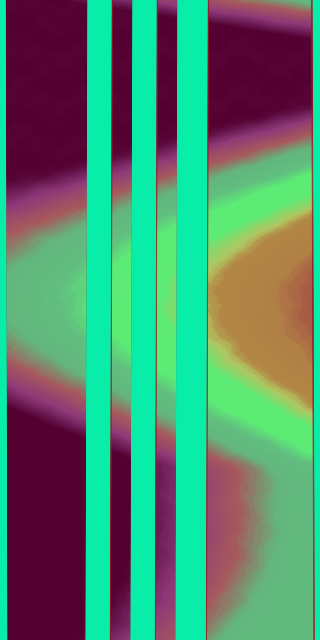
Reproduce this background procedurally as a Shadertoy shader.

```glsl
const vec3 TEAL = vec3(0.03, 0.93, 0.66);
const vec3 RIM = vec3(0.58, 0.10, 0.14);
const int STOPS = 12;

// Colour ramp: rgb is the colour, w is the level where it is reached
const vec4 RAMP[STOPS] = vec4[STOPS](
    vec4(0.33, 0.00, 0.19, 0.00), vec4(0.42, 0.11, 0.33, 0.07),
    vec4(0.56, 0.22, 0.47, 0.15), vec4(0.65, 0.35, 0.36, 0.29),
    vec4(0.39, 0.71, 0.49, 0.40), vec4(0.38, 0.75, 0.50, 0.52),
    vec4(0.36, 0.92, 0.46, 0.59), vec4(0.37, 0.92, 0.46, 0.71),
    vec4(0.70, 0.77, 0.38, 0.78), vec4(0.70, 0.53, 0.27, 0.82),
    vec4(0.69, 0.50, 0.27, 0.93), vec4(0.65, 0.34, 0.27, 1.00));

vec3 ramp(float level) {
    vec3 color = RAMP[0].rgb;
    for (int i = 1; i < STOPS; i++) {
        float blend = clamp((level - RAMP[i - 1].w) / (RAMP[i].w - RAMP[i - 1].w), 0.0, 1.0);
        color = mix(color, RAMP[i].rgb, blend);
    }
    return color;
}

float smoothMax(float a, float b, float k) {
    float h = max(k - abs(a - b), 0.0) / k;
    return max(a, b) + 0.25 * k * h * h;
}

// Layered sines that roughen the contours
float ripple(vec2 p) {
    float sum = 0.0;
    float amplitude = 0.5;
    float frequency = 45.0;
    for (int i = 0; i < 4; i++) {
        float bend = 1.5 * sin(p.x * frequency * 0.6 + float(i));
        sum += amplitude * sin(p.y * frequency * 2.0 + bend);
        frequency *= 1.9;
        amplitude *= 0.6;
    }
    return sum;
}

// Heat level; p.x runs rightwards and p.y downwards
float heat(vec2 p) {
    // Main hump, widening and strengthening to the right
    float offset = p.y - 0.47;
    float radius = offset < 0.0 ? 0.182 + 0.13 * p.x : 0.16 + 0.215 * p.x;
    float peak = 0.40 + 0.62 * p.x;
    float hump = peak * (1.0 - offset * offset / (radius * radius));

    // Lower plateau, curling back to the left near the bottom
    float curl = max(p.y - 0.82, 0.0);
    float plateau = min(0.9 * (p.x - 0.42) + 5.0 * curl * curl, 0.46);
    plateau *= smoothstep(0.45, 0.55, p.y);

    // Warm band along the upper right edge
    float upperBand = 0.55 * p.x - 0.10 - 7.0 * p.y;
    return max(smoothMax(hump, plateau, 0.06), upperBand);
}

float span(float x, float left, float right, float pixel) {
    return smoothstep(-0.5, 0.5, (x - left) / pixel)
         * smoothstep(-0.5, 0.5, (right - x) / pixel);
}

// Solid bar with thin dark rims outside its edges
vec3 paintBar(vec3 base, float x, vec2 edges, vec2 rims, float pixel) {
    float rim = span(x, edges.x - rims.x, edges.y + rims.y, pixel);
    float body = span(x, edges.x, edges.y, pixel);
    return mix(mix(base, RIM, 0.8 * rim), TEAL, body);
}

void mainImage(out vec4 fragColor, in vec2 fragCoord) {
    vec2 p = fragCoord / iResolution.xy;
    p.y = 1.0 - p.y;
    float pixel = 1.0 / iResolution.x;

    // Banded heat field
    float level = heat(p) + 0.009 * ripple(p);
    float banded = (floor(level * 50.0) + 0.5) / 50.0;
    vec3 color = ramp(mix(level, banded, 0.5));

    // Three leaning bars, the last one wider
    for (int i = 0; i < 3; i++) {
        float left = 0.273 + 0.1406 * float(i) - 0.006 * p.y;
        float width = 0.076 + (i == 2 ? 0.019 : 0.0);
        color = paintBar(color, p.x, vec2(left, left + width), vec2(0.0, 0.004), pixel);
    }

    // Side borders
    color = paintBar(color, p.x, vec2(-0.1, 0.018 + 0.005 * p.y), vec2(0.0), pixel);
    color = paintBar(color, p.x, vec2(0.977 + 0.007 * p.y, 1.1), vec2(0.005, 0.0), pixel);
    fragColor = vec4(color, 1.0);
}
```
